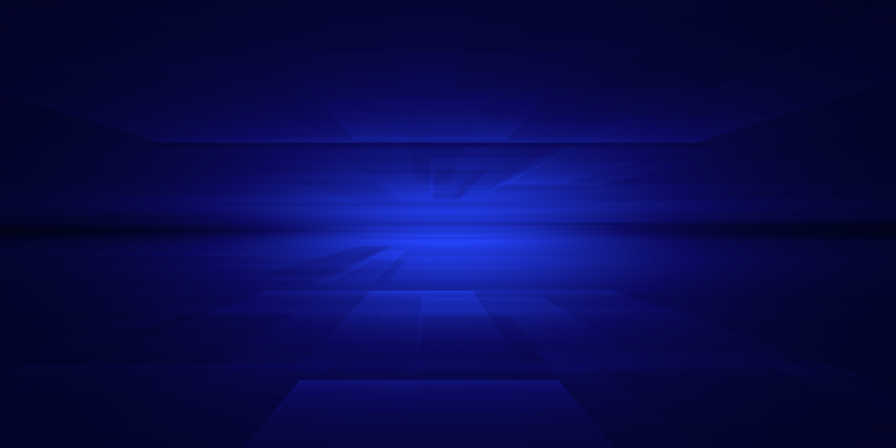
Give the GLSL for this background, as a WebGL 1 fragment shader.

```glsl
precision highp float;

uniform vec2 u_resolution;

const vec2 VANISHING = vec2(-0.04, -0.003);
const float HORIZON = -0.015;

float hash(vec2 p) {
  return fract(sin(dot(p, vec2(127.1, 311.7))) * 43758.5453);
}

float noise(vec2 p) {
  vec2 cell = floor(p);
  vec2 f = fract(p);
  f = f * f * (3.0 - 2.0 * f);
  float low = mix(hash(cell), hash(cell + vec2(1.0, 0.0)), f.x);
  float high = mix(hash(cell + vec2(0.0, 1.0)), hash(cell + 1.0), f.x);
  return mix(low, high, f.y);
}

float gauss(vec2 p, vec2 radius) {
  vec2 q = p / radius;
  return exp(-dot(q, q));
}

// Slope from the vanishing point and distance from it; side is 1 above, -1 below
vec2 project(vec2 p, float side) {
  float depth = side * p.y;
  return vec2(p.x / max(depth, 0.01), depth);
}

// Receding slab: soft fill from its far end, with a thin lit rim
float panel(vec2 plane, vec2 span, vec2 sides, float fill, float rim, float px) {
  float across = min(plane.x - sides.x, sides.y - plane.x) * plane.y;
  across /= sqrt(1.0 + plane.x * plane.x);
  float along = min(plane.y - span.x, span.y - plane.y);
  float inside = min(across, along);
  float mask = smoothstep(-px, px, inside);
  float fade = exp(-max(plane.y - span.x, 0.0) / 0.13);
  float edge = exp(-max(along, 0.0) / 0.006) + 0.5 * exp(-max(across, 0.0) / 0.004);
  return mask * (fill * fade + rim * edge);
}

// Faint slabs scattered over one plane, some lighter and some darker
float scatteredPanels(vec2 plane, float seed, float px) {
  float sum = 0.0;
  for (int i = 0; i < 14; i++) {
    vec2 id = vec2(float(i), seed);
    float far = 0.045 + 0.3 * pow(hash(id), 1.7);
    float near = far * (1.5 + 1.5 * hash(id + 3.1));
    float middle = 6.0 * (hash(id + 7.3) - 0.5);
    float halfWidth = 0.15 + 0.9 * hash(id + 11.9);
    float tone = mix(-0.16, 0.14, hash(id + 17.7));
    vec2 sides = middle + halfWidth * vec2(-1.0, 1.0);
    sum += panel(plane, vec2(far, near), sides, tone, 0.06, px);
  }
  return sum;
}

float ceilingPanels(vec2 plane, float px) {
  float sum = panel(plane, vec2(0.185, 1.0), vec2(-3.25, 3.2), 0.28, 0.16, px);
  sum += panel(plane, vec2(0.19, 0.385), vec2(-0.89, 0.89), 0.14, 0.07, px);
  sum += panel(plane, vec2(0.09, 0.385), vec2(1.63, 4.2), 0.1, 0.05, px);
  return sum + scatteredPanels(plane, 2.0, px);
}

float floorPanels(vec2 plane, float px) {
  float sum = panel(plane, vec2(0.346, 1.0), vec2(-0.84, 0.83), 0.55, 0.22, px);
  sum += panel(plane, vec2(0.3125, 1.0), vec2(-2.9, 2.87), 0.12, 0.14, px);
  sum += panel(plane, vec2(0.146, 0.3125), vec2(-2.5, 2.8), 0.14, 0.11, px);
  sum += panel(plane, vec2(0.146, 0.3125), vec2(-0.91, 0.65), 0.16, 0.07, px);
  sum += panel(plane, vec2(0.185, 0.5), vec2(-3.2, 2.9), 0.06, 0.06, px);
  return sum + scatteredPanels(plane, 5.0, px);
}

// Broad ambient light with a bright core
float glow(vec2 p) {
  float light = 0.18 + 0.41 * gauss(p, vec2(0.35, 0.14));
  light += 0.29 * gauss(p, vec2(0.6, 0.31));
  light += 0.07 * gauss(p, vec2(1.2, 0.11));
  return light * (1.0 - 0.16 * smoothstep(0.5, 1.1, length(p)));
}

// Thin horizontal bands that gather near the horizon
float streaks(vec2 p) {
  float bands = noise(vec2(p.x * 1.5, p.y * 75.0)) - 0.5;
  bands += 0.6 * (noise(vec2(p.x * 2.5 + 9.0, p.y * 190.0)) - 0.5);
  return bands * (0.04 + 0.2 * exp(-abs(p.y) / 0.09));
}

vec3 blueRamp(float light) {
  float red = max(0.16 * light - 0.015, 0.006);
  float green = max(0.1 * light, 0.37 * (light - 0.27));
  return vec3(red, green, light);
}

void main() {
  float px = 1.0 / u_resolution.y;
  vec2 p = (gl_FragCoord.xy - 0.5 * u_resolution) * px;
  vec2 q = p - VANISHING;

  float light = glow(p - vec2(0.0, HORIZON));
  float relief = ceilingPanels(project(q, 1.0), px) + floorPanels(project(q, -1.0), px);
  light *= max(1.0 + relief + streaks(p), 0.5);

  // Dark seam along the horizon, strongest at the sides
  float seam = mix(0.14, 0.5, smoothstep(0.05, 0.7, abs(p.x)));
  light *= 1.0 - seam * gauss(vec2(0.0, p.y - HORIZON), vec2(1.0, 0.022));

  // Shadow beneath the far ceiling edge
  float shadow = gauss(vec2(0.0, q.y - 0.18), vec2(1.0, 0.004));
  light *= 1.0 - 0.16 * shadow * (1.0 - smoothstep(0.55, 0.68, abs(q.x)));

  gl_FragColor = vec4(blueRamp(min(light, 0.96)), 1.0);
}
```
